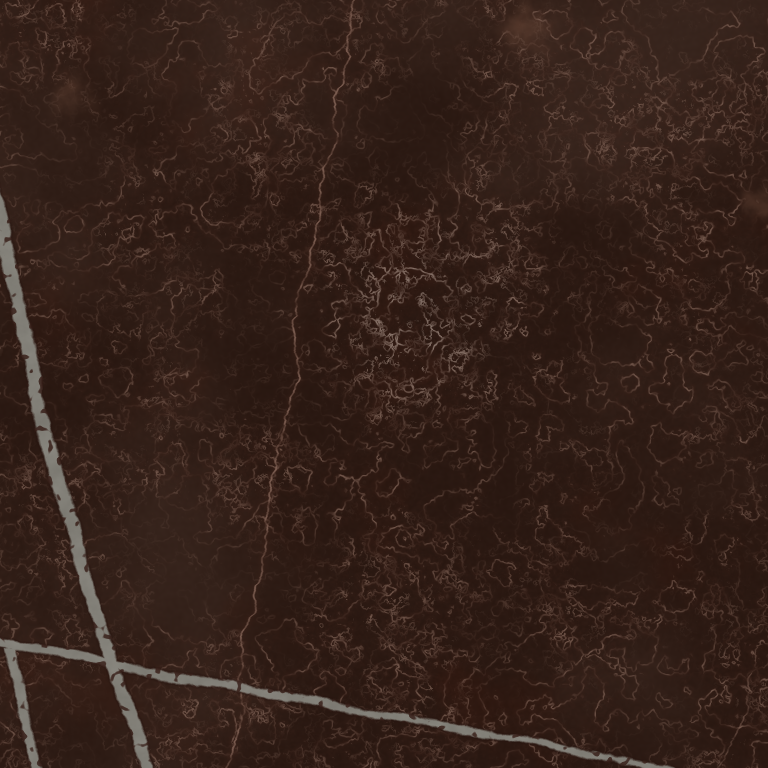
A WebGL 1 fragment shader for this texture:

```glsl
precision highp float;
// Dark brown marble with crinkled rusty crackle, a thin fissure and pale calcite veins.
uniform vec2 u_resolution;

vec2 gradientAt(vec2 cell) {
  vec3 h = fract(cell.xyx * vec3(0.1031, 0.1030, 0.0973));
  h += dot(h, h.yzx + 33.33);
  float angle = 6.2832 * fract((h.x + h.y) * h.z);
  return vec2(cos(angle), sin(angle));
}

// Gradient noise, roughly -1 to 1
float noise(vec2 p) {
  vec2 i = floor(p), f = fract(p);
  vec2 u = f * f * f * (f * (f * 6.0 - 15.0) + 10.0);
  float a = dot(gradientAt(i), f);
  float b = dot(gradientAt(i + vec2(1, 0)), f - vec2(1, 0));
  float c = dot(gradientAt(i + vec2(0, 1)), f - vec2(0, 1));
  float d = dot(gradientAt(i + vec2(1, 1)), f - vec2(1, 1));
  return 1.4 * mix(mix(a, b, u.x), mix(c, d, u.x), u.y);
}

float fbm(vec2 p) {
  float sum = 0.0, amp = 0.55;
  for (int i = 0; i < 5; i++) {
    sum += amp * noise(p);
    p = mat2(1.6, 1.2, -1.2, 1.6) * p + 7.3;
    amp *= 0.54;
  }
  return sum;
}

// Distance to the contours at plus and minus level, in canvas units
float crackle(vec2 p, float freq, float level, float seed) {
  float e = 0.0015;
  vec2 q = p * freq + seed;
  float f = fbm(q);
  vec2 slope = vec2(fbm(q + vec2(e * freq, 0)), fbm(q + vec2(0, e * freq))) - f;
  return abs(abs(f) - level) / max(length(slope) / e, freq * 0.6);
}

float line(float dist, float halfWidth, float soft) {
  return 1.0 - smoothstep(halfWidth - soft, halfWidth + soft, dist);
}

float blob(vec2 p, vec2 center, float radius) {
  vec2 d = (p - center) / radius;
  return exp(-dot(d, d));
}

void main() {
  vec2 p = gl_FragCoord.xy / u_resolution;
  float px = 1.0 / min(u_resolution.x, u_resolution.y);
  float soft = max(0.0011, 0.6 * px);
  float fine = noise(p * 130.0);

  // Cloudy ground, hazier toward the upper corners
  float haze = fbm(p * 2.6 + 4.0) + 0.45 * blob(p, vec2(0.1, 0.9), 0.3)
             + 0.5 * blob(p, vec2(0.95, 0.85), 0.3);
  vec3 color = mix(vec3(0.160, 0.092, 0.066), vec3(0.215, 0.142, 0.112), smoothstep(-0.15, 0.8, haze));
  color += vec3(0.018, 0.0, -0.004) * smoothstep(0.1, 0.6, fbm(p * 5.0 + 31.0));
  color += 0.006 * fine;

  // Soft rusty blotches
  vec2 warped = p + 0.03 * vec2(fbm(p * 20.0), fbm(p * 20.0 + 50.0));
  float rust = 0.7 * blob(warped, vec2(0.095, 0.88), 0.022) + blob(warped, vec2(0.685, 0.965), 0.027)
             + 0.7 * blob(warped, vec2(0.99, 0.74), 0.016);
  color = mix(color, vec3(0.40, 0.27, 0.21), 0.65 * min(rust, 1.0));

  // Crackle in three sizes, gathered in patches and broken along its length
  float focus = blob(p, vec2(0.55, 0.59), 0.11);
  float patches = smoothstep(-0.4, 0.35, fbm(p * 5.0 + 12.0) + 0.4 * focus);
  float smallPatches = smoothstep(-0.25, 0.35, fbm(p * 6.5 + 70.0) + 0.4 * focus);
  float large = crackle(p, 10.0, 0.15, 3.0);
  float medium = crackle(p, 16.0, 0.24, 41.0);
  float small = crackle(p, 26.0, 0.30, 87.0);
  float threads = max(line(large, 0.0010, soft) * (0.1 + 0.7 * patches),
                  max(line(medium, 0.0010, soft) * (0.06 + 0.74 * smallPatches),
                      line(small, 0.0009, soft) * 0.8 * patches * smallPatches));
  float broken = smoothstep(-0.45, 0.35, noise(p * 38.0 + 17.0));
  threads *= (0.25 + 0.75 * broken) * clamp(0.75 + 0.7 * fine, 0.2, 1.0);
  float halo = exp(-large / 0.004) * patches + exp(-medium / 0.0035) * smallPatches;
  color = mix(color, vec3(0.28, 0.155, 0.118), 0.28 * min(halo, 1.0));
  color = mix(color, mix(vec3(0.50, 0.39, 0.34), vec3(0.64, 0.57, 0.53), focus), threads);

  // Thin jagged fissures
  float wander = 0.024 * fbm(vec2(p.y * 9.0, 5.0)) + 0.006 * fbm(vec2(p.y * 42.0, 15.0));
  float fissure = abs(p.x - 0.295 - 0.165 * p.y - wander);
  float sideFissure = abs(p.x - 0.935 - 0.37 * p.y - wander) + 0.1 * smoothstep(0.12, 0.2, p.y);
  float crack = max(line(fissure, 0.0012, soft), 0.6 * line(sideFissure, 0.0011, soft));
  float crackFade = clamp(0.65 + 0.5 * fine + 0.5 * noise(p * 24.0), 0.15, 0.9);
  color = mix(color, vec3(0.28, 0.16, 0.12), 0.35 * exp(-fissure / 0.004));
  color = mix(color, vec3(0.50, 0.38, 0.33), crack * crackFade);

  // Pale veins: a steep bowed one, a long slanting one and a short branch
  vec2 v = p + 0.006 * vec2(noise(p * 11.0), noise(p * 11.0 + 20.0));
  float ragged = 0.0035 * fbm(p * 50.0);
  float steep = abs(v.x - 0.192 + 0.35 * v.y - 0.116 * v.y * v.y) * 0.96 - 0.0095;
  float slanting = abs(v.y - 0.163 + 0.19 * v.x) * 0.98 - 0.0072 + 0.003 * v.x;
  float branch = max(abs(v.x - 0.052 + 0.25 * v.y) * 0.97 - 0.0075, v.y - 0.155);
  float vein = min(min(steep, slanting), branch) + ragged;
  color = mix(color, vec3(0.15, 0.075, 0.055), 0.6 * line(abs(vein), 0.0015, 0.002));
  vec3 calcite = vec3(0.51, 0.50, 0.47) + 0.05 * fbm(p * 30.0);
  color = mix(color, calcite, smoothstep(0.001, -0.003, vein));

  // Dark pits, mostly along the vein edges
  float pits = smoothstep(0.32, 0.55, noise(p * 85.0 + 9.0) + 25.0 * min(vein + 0.003, 0.004));
  color = mix(color, vec3(0.22, 0.125, 0.10), 0.85 * pits * line(vein, 0.001, 0.002));

  gl_FragColor = vec4(color, 1.0);
}
```
